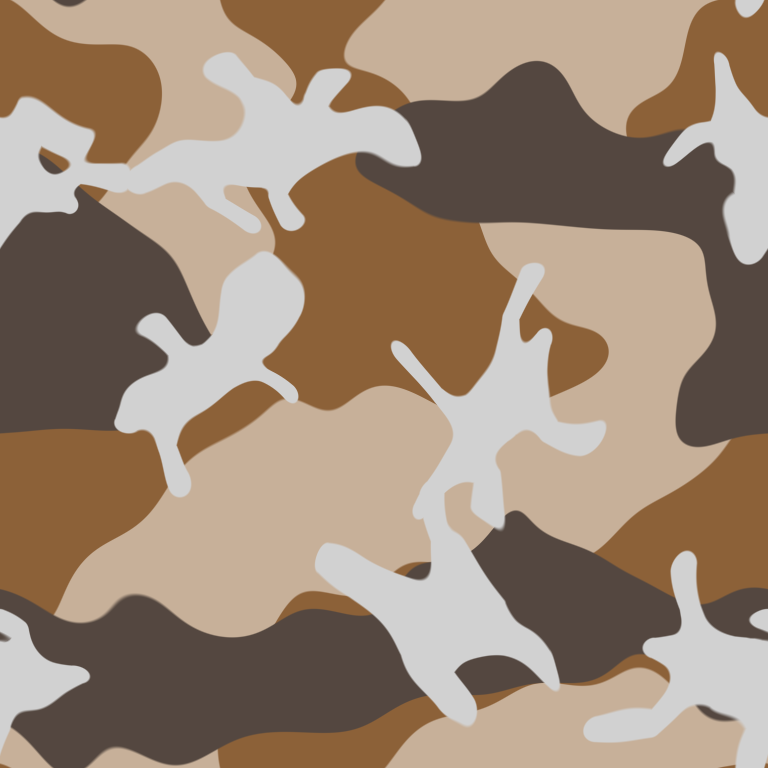
Write a WebGL 1 fragment shader that draws this pattern.

```glsl
precision highp float;
uniform vec2 u_resolution;

#define DARK_LEVEL 0.40            // threshold in standard deviations
#define BROWN_LEVEL 0.11
#define PATCH_WAVES vec2(1.7, 2.6) // mean repeats per tile, wider than tall
#define WOBBLE_WAVES vec2(5.5, 5.5)
#define PATCH_WOBBLE 0.013
#define BRANCH_WOBBLE 0.011
#define BODY_RADIUS 0.043
#define ARM_RADIUS 0.024
#define TIP_RADIUS 0.016
#define FILLET 0.025
#define SOFTNESS 0.0016
#define SEED 3.0

const float TAU = 6.2831853;
const vec3 TAN = vec3(0.78, 0.69, 0.60);
const vec3 BROWN = vec3(0.55, 0.38, 0.22);
const vec3 DARK = vec3(0.33, 0.28, 0.25);
const vec3 GREY = vec3(0.82, 0.82, 0.82);

float hash(float n) {
  return fract(sin((n + SEED) * 127.1) * 43758.5453);
}

// Sum of whole-number waves: zero mean, unit variance; returns value and gradient.
vec3 waveField(vec2 p, vec2 repeats, float seed) {
  const int COUNT = 18;
  vec3 sum = vec3(0.0);
  for (int i = 0; i < COUNT; i++) {
    float n = seed + float(i) * 3.0;
    float angle = 0.5 * TAU * (float(i) + hash(n)) / float(COUNT);
    vec2 dir = vec2(cos(angle), sin(angle));
    vec2 k = floor(repeats * dir * mix(0.65, 1.35, hash(n + 1.0)) + 0.5);
    float phase = TAU * (dot(k, p) + hash(n + 2.0));
    sum += vec3(sin(phase), TAU * k * cos(phase));
  }
  return sum * sqrt(2.0 / float(COUNT));
}

// Approximate signed distance to a level line, positive inside the patch.
float patchDistance(vec2 p, float level, float seed) {
  vec3 f = waveField(p, PATCH_WAVES, seed);
  return (f.x - level) / max(length(f.yz), 2.0);
}

float smoothMin(float a, float b) {
  float h = max(FILLET - abs(a - b), 0.0) / FILLET;
  return min(a, b) - h * h * FILLET * 0.25;
}

// Rounded segment whose radius changes from ra to rb.
float limb(vec2 p, vec2 a, vec2 b, float ra, float rb) {
  vec2 ab = b - a;
  float t = clamp(dot(p - a, ab) / dot(ab, ab), 0.0, 1.0);
  return length(p - a - ab * t) - mix(ra, rb, t);
}

// Bent body with hooked arms on alternating sides.
float branchShape(vec2 p, float seed) {
  float reach = mix(0.13, 0.18, hash(seed));
  vec2 leftEnd = vec2(-reach, 0.10 * (hash(seed + 1.0) - 0.5));
  vec2 rightEnd = vec2(reach, 0.10 * (hash(seed + 2.0) - 0.5));
  float d = min(limb(p, vec2(0.0), leftEnd, BODY_RADIUS, TIP_RADIUS),
                limb(p, vec2(0.0), rightEnd, BODY_RADIUS, TIP_RADIUS));
  for (int j = 0; j < 4; j++) {
    float n = seed + 3.0 + float(j) * 4.0;
    float side = mod(float(j), 2.0) * 2.0 - 1.0;
    float along = mix(-0.7, 0.7, (float(j) + hash(n)) / 4.0);
    vec2 root = mix(vec2(0.0), along < 0.0 ? leftEnd : rightEnd, abs(along));
    float size = mix(0.08, 0.17, hash(n + 1.0));
    float lean = 1.4 * (hash(n + 2.0) - 0.5);
    float hook = lean + 2.0 * (hash(n + 3.0) - 0.5);
    vec2 elbow = root + size * 0.55 * vec2(sin(lean), side * cos(lean));
    vec2 tip = elbow + size * 0.45 * vec2(sin(hook), side * cos(hook));
    float arm = min(limb(p, root, elbow, ARM_RADIUS, TIP_RADIUS),
                    limb(p, elbow, tip, TIP_RADIUS, TIP_RADIUS * 1.15));
    d = smoothMin(d, arm);
  }
  return d;
}

// Six branching shapes on a jittered, staggered grid that wraps.
float branches(vec2 p) {
  float d = 1.0;
  for (int i = 0; i < 6; i++) {
    float seed = 200.0 + float(i) * 23.0;
    float row = floor(float(i) / 2.0);
    vec2 jitter = vec2(hash(seed), hash(seed + 1.0)) - 0.5;
    vec2 center = vec2(0.5 * float(i) + 0.2 * row, (row + 0.5) / 3.0);
    vec2 q = p - center - jitter * vec2(0.16, 0.10);
    q -= floor(q + 0.5);
    float turn = 2.0 * (hash(seed + 2.0) - 0.5);
    float c = cos(turn), s = sin(turn);
    d = min(d, branchShape(vec2(c * q.x + s * q.y, c * q.y - s * q.x), seed + 3.0));
  }
  return d;
}

void main() {
  vec2 p = gl_FragCoord.xy / u_resolution;
  float edge = max(SOFTNESS, 0.75 / u_resolution.y);
  vec2 wobble = vec2(waveField(p, WOBBLE_WAVES, 400.0).x,
                     waveField(p, WOBBLE_WAVES, 460.0).x);
  vec2 patchPoint = p + PATCH_WOBBLE * wobble;

  // Layers from back to front
  vec3 color = TAN;
  float brown = patchDistance(patchPoint, BROWN_LEVEL, 0.0);
  color = mix(color, BROWN, smoothstep(-edge, edge, brown));
  float dark = patchDistance(patchPoint, DARK_LEVEL, 70.0);
  color = mix(color, DARK, smoothstep(-edge, edge, dark));
  float grey = -branches(p + BRANCH_WOBBLE * wobble.yx);
  color = mix(color, GREY, smoothstep(-edge, edge, grey));
  gl_FragColor = vec4(color, 1.0);
}
```
